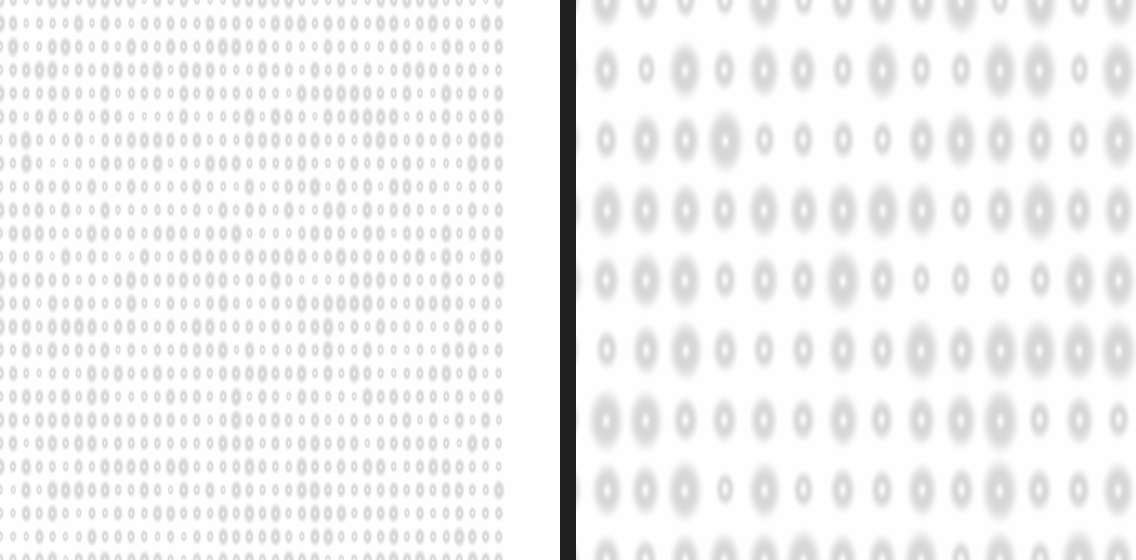
Left, the full canvas; right, a detail of the centre.
This pattern is drawn by a WebGL 2 fragment shader. Its source:

```glsl
#version 300 es
precision highp float;

#define GRID vec2(42.667, 24.0)
#define LAST_COLUMN 38.0
#define MIN_RADIUS 0.25
#define MAX_RADIUS 0.56
#define HOLE_RADIUS 0.15
#define SOFT_START 0.40
#define JITTER 0.03
#define PAPER vec3(0.996)
#define INK vec3(0.845)

uniform vec2 u_resolution;
out vec4 fragColor;

float hash(vec2 p) {
    vec3 q = fract(p.xyx * vec3(0.1031, 0.1030, 0.0973));
    q += dot(q, q.yzx + 33.33);
    return fract((q.x + q.y) * q.z);
}

// Soft dot with a pale core; circular in cell space, oval on the canvas
float dotCoverage(vec2 offset, float radius) {
    float dist = length(offset);
    float body = 1.0 - smoothstep(SOFT_START, 1.0, dist / radius);
    float core = smoothstep(0.0, HOLE_RADIUS, dist);
    return body * mix(0.12, 1.0, core);
}

void main() {
    vec2 cell = gl_FragCoord.xy / u_resolution * GRID;
    vec2 nearest = floor(cell + 0.5);
    float clear = 1.0;

    // Neighbouring dots overlap, so gather a 3 by 3 block
    for (int y = -1; y <= 1; y++) {
        for (int x = -1; x <= 1; x++) {
            vec2 id = nearest + vec2(x, y);
            if (id.x < 0.0 || id.x > LAST_COLUMN) continue;

            // Random size, with a slight drift of the centre
            float size = mix(hash(id + 7.0), hash(id + 91.0), 0.25);
            float radius = mix(MIN_RADIUS, MAX_RADIUS, size);
            vec2 drift = JITTER * vec2(hash(id + 43.0) - 0.5, 0.5 - size);
            clear *= 1.0 - dotCoverage(cell - id - drift, radius);
        }
    }
    fragColor = vec4(mix(INK, PAPER, clear), 1.0);
}
```
